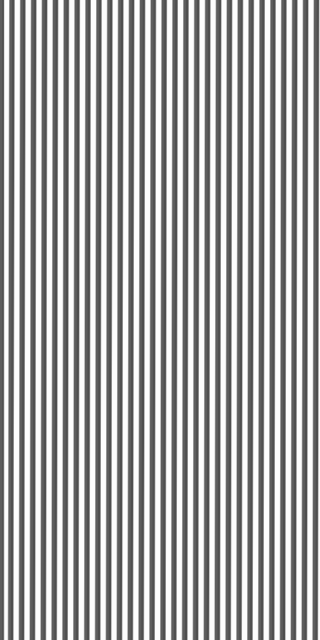
This pattern is drawn by a WebGL 2 fragment shader. Its source:

```glsl
#version 300 es
precision highp float;
// Narrow charcoal pinstripes on white, leaning very slightly to the right.
// A folded coordinate gives the distance to each stripe's centre line; each
// stripe has two tones, a hash varies them a little, and a bar closes the left.

uniform vec2 u_resolution;
out vec4 fragColor;

const vec3 PAPER = vec3(0.992);
const vec3 CHARCOAL_LIGHT = vec3(0.365);
const vec3 CHARCOAL_DARK = vec3(0.308);

// All lengths are fractions of the canvas width
const float PERIOD = 0.03399;
const float FIRST_CENTRE = 0.0353;
const float STRIPE_WIDTH = 0.0167;
const float LEAN = 0.004;        // sideways drift from bottom to top
const float MARGIN_WIDTH = 0.0125;
const float EDGE_SOFTNESS = 0.0047;

float hash(vec2 cell) {
    vec3 p = fract(vec3(cell.xyx) * 0.1031);
    p += dot(p, p.yzx + 33.33);
    return fract((p.x + p.y) * p.z);
}

// Coverage from a signed distance, negative inside
float coverage(float dist, float softness) {
    return clamp(0.5 - dist / softness, 0.0, 1.0);
}

// Light left flank, dark right flank, split near the centre line
vec3 stripeColor(float across, float id) {
    float shade = smoothstep(-0.08, 0.16, across / STRIPE_WIDTH);
    float variation = (hash(vec2(id, 7.0)) - 0.5) * 0.006;
    return mix(CHARCOAL_LIGHT, CHARCOAL_DARK, shade) + variation;
}

void main() {
    vec2 uv = gl_FragCoord.xy / u_resolution;
    float softness = max(EDGE_SOFTNESS, 1.0 / u_resolution.x);

    // Repeating stripes
    float x = uv.x - FIRST_CENTRE - LEAN * (uv.y - 0.5);
    float id = floor(x / PERIOD + 0.5);
    float across = x - id * PERIOD;
    float stripe = coverage(abs(across) - 0.5 * STRIPE_WIDTH, softness);
    vec3 color = mix(PAPER, stripeColor(across, id + 8.0), stripe);

    // Solid bar on the left margin
    float margin = coverage(uv.x - MARGIN_WIDTH, softness);
    vec3 marginColor = stripeColor(uv.x - 0.5 * MARGIN_WIDTH, 3.0);
    color = mix(color, marginColor, margin);

    fragColor = vec4(color, 1.0);
}
```
